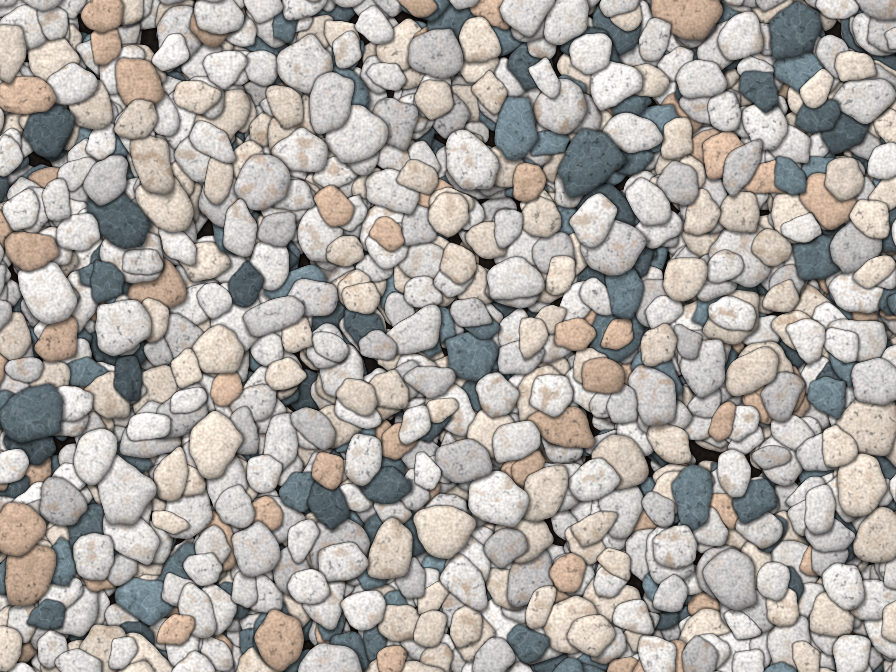
Reproduce this texture procedurally as a WebGL 1 fragment shader.

```glsl
precision highp float;
// Loose gravel: pale, tan and slate-blue pebbles piled over dark soil.
// Jittered grids of rounded random polygons are painted from the bottom up,
// each one casting a contact shadow and shaded as a flattened dome.

uniform vec2 u_resolution;

#define LAYERS 7
#define CELL 0.074
#define DENSITY 0.88
#define JITTER 0.54
#define SIZE_MIN 0.38
#define SIZE_MAX 0.66
#define SHADOW 0.62
#define GRAIN 0.14
#define SLATE_LOW 0.26
#define SLATE_TOP 0.10

const int SIDES = 7;
const vec3 SOIL = vec3(0.11, 0.09, 0.08);
const vec3 WHITE = vec3(0.915, 0.905, 0.895);
const vec3 CREAM = vec3(0.905, 0.855, 0.80);
const vec3 PEACH = vec3(0.83, 0.715, 0.625);
const vec3 GREY = vec3(0.80, 0.79, 0.79);
const vec3 SLATE = vec3(0.42, 0.485, 0.515);
const vec3 STAIN = vec3(0.64, 0.55, 0.47);

float hash(vec2 p) {
  vec3 q = fract(vec3(p.xyx) * 0.1031);
  q += dot(q, q.yzx + 33.33);
  return fract((q.x + q.y) * q.z);
}

vec2 hash2(vec2 p) {
  return vec2(hash(p), hash(p + 57.3));
}

// Gradient noise, about -0.7 to 0.7
float corner(vec2 i, vec2 f, vec2 o) {
  float a = 6.2832 * hash(i + o);
  return dot(vec2(cos(a), sin(a)), f - o);
}

float noise(vec2 p) {
  vec2 i = floor(p), f = fract(p);
  vec2 u = f * f * f * (f * (f * 6.0 - 15.0) + 10.0);
  return mix(mix(corner(i, f, vec2(0, 0)), corner(i, f, vec2(1, 0)), u.x),
             mix(corner(i, f, vec2(0, 1)), corner(i, f, vec2(1, 1)), u.x), u.y);
}

mat2 rotation(float a) {
  return mat2(cos(a), sin(a), -sin(a), cos(a));
}

// Rounded polygon: xy = outward direction, z = distance (1 on the rim)
vec3 pebbleShape(vec2 q, float radius, vec2 id, float power) {
  float axis = 6.2832 * hash(id + 3.1);
  float flatness = mix(0.58, 0.95, hash(id + 8.7));
  float sum = 0.0;
  vec2 outward = vec2(0.0);
  for (int k = 0; k < SIDES; k++) {
    float r = hash(id + 11.7 * float(k + 1));
    float a = 6.2832 * (float(k) + 0.75 * r) / float(SIDES);
    vec2 n = vec2(cos(a + axis), sin(a + axis));
    float reach = radius * mix(flatness, 1.12, cos(a) * cos(a));
    reach *= mix(0.80, 1.1, hash(id + 5.3 * float(k + 2)));
    float m = max(dot(q, n) / reach, 0.001);
    float w = pow(m, power - 1.0);
    sum += w * m;
    outward += w * n;
  }
  return vec3(outward / (length(outward) + 1e-9), pow(sum, 1.0 / power));
}

// Stone colour with mottling, stains, veins and pits
vec3 pebbleColour(vec2 p, vec2 id, float slate) {
  vec2 s = p + 7.0 * hash2(id + 21.0);
  float pick = hash(id + 31.0);
  float blotch = noise(s * 42.0);
  float mottle = noise(s * 95.0 + blotch);
  float grit = noise(s * 230.0);
  vec3 c = mix(WHITE, CREAM, step(0.46, pick));
  c = mix(c, GREY, step(0.72, pick));
  c = mix(c, PEACH, step(0.91, pick));
  float stain = smoothstep(0.0, 0.55, blotch + 0.5 * mottle);
  c = mix(c, STAIN, 0.75 * stain * hash(id + 41.0));
  vec3 blue = SLATE * mix(0.72, 1.16, hash(id + 47.0));
  float vein = smoothstep(0.09, 0.0, abs(blotch + 0.35 * mottle));
  c = mix(c, blue + 0.07 * vein, slate);
  c *= mix(0.92, 1.04, hash(id + 53.0));
  c *= 1.0 + GRAIN * (blotch * 0.6 + mottle + 1.2 * grit);
  float pit = smoothstep(0.28, 0.6, -mottle - 0.4 * grit);
  return c * (1.0 - 0.28 * pit * hash(id + 59.0));
}

void main() {
  vec2 p = gl_FragCoord.xy / u_resolution.y;
  float pixel = 1.0 / u_resolution.y;
  vec3 light = normalize(vec3(-0.25, 0.42, 0.9));
  vec3 colour = SOIL * (1.0 + 0.5 * noise(p * 150.0));

  for (int layer = 0; layer < LAYERS; layer++) {
    float level = float(layer) / float(LAYERS - 1);
    mat2 turn = rotation(0.4 + 1.3 * float(layer));
    vec2 shift = vec2(37.4, 61.7) * float(layer + 1);
    vec2 home = floor(p * turn / CELL + shift);
    for (int y = -1; y <= 1; y++) {
      for (int x = -1; x <= 1; x++) {
        vec2 id = home + vec2(x, y);
        if (hash(id + 71.0) > DENSITY) continue;
        vec2 spot = id + 0.5 + JITTER * (hash2(id) - 0.5);
        vec2 q = p - turn * (spot - shift) * CELL;
        float size = hash(id + 83.0);
        float radius = CELL * mix(SIZE_MIN, SIZE_MAX, size * size);
        if (length(q) > radius * 1.75) continue;

        float slate = step(hash(id + 97.0), mix(SLATE_LOW, SLATE_TOP, level));
        vec3 shape = pebbleShape(q, radius, id, mix(7.5, 14.0, slate));
        float d = shape.z + 0.11 * noise(q / radius * 1.9 + id * 3.7);

        // Contact shadow, wider on the side away from the light
        float spread = 1.17 - 0.13 * dot(shape.xy, light.xy);
        colour *= 1.0 - SHADOW * (1.0 - smoothstep(0.97, spread, d));

        float cover = clamp(0.5 + (1.0 - d) * radius / pixel, 0.0, 1.0);
        if (cover <= 0.0) continue;
        float slope = 0.85 * pow(min(d, 1.0), 3.2);
        vec3 normal = normalize(vec3(shape.xy * slope, 1.0));
        float shade = 0.40 + 0.69 * max(dot(normal, light), 0.0);
        shade *= 1.0 - 0.22 * smoothstep(0.86, 1.02, d);
        shade *= mix(0.86, 1.0, min(level * 1.5, 1.0));
        colour = mix(colour, pebbleColour(p, id, slate) * shade, cover);
      }
    }
  }
  gl_FragColor = vec4(clamp(colour, 0.0, 1.0), 1.0);
}
```
